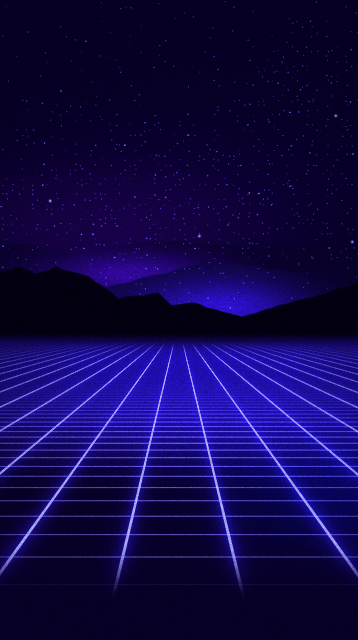
Give the GLSL for this background, as a Shadertoy shader.

```glsl
// Neon perspective grid running to dark layered mountains under a violet starry sky.

float hash(vec2 p) {
    return fract(sin(dot(p, vec2(127.1, 311.7))) * 43758.5453);
}

float noise(float x) {
    float i = floor(x), f = fract(x);
    return mix(hash(vec2(i, 3.0)), hash(vec2(i + 1.0, 3.0)), f * f * (3.0 - 2.0 * f)) - 0.5;
}

// Soft elliptical spot of light
float spot(vec2 p, vec2 centre, vec2 radius) {
    vec2 d = (p - centre) / radius;
    return exp(-dot(d, d));
}

// Peak with separate left and right slopes
float peak(float x, float centre, float height, float left, float right) {
    float d = x - centre;
    return height - max(-d * left, d * right);
}

float backRidge(float x) {
    return max(peak(x, 0.02, 0.620, 0.1, 0.06), peak(x, 0.43, 0.624, 0.09, 0.03)) + 0.004 * noise(x * 22.0);
}

float middleRidge(float x) {
    return max(peak(x, 0.593, 0.594, 0.15, 0.08), peak(x, 1.0, 0.583, 0.05, 0.1)) + 0.004 * noise(x * 28.0 + 9.0);
}

float frontRidge(float x) {
    float h = peak(x, 0.058, 0.583, 0.13, 0.28);
    h = max(h, peak(x, 0.158, 0.583, 0.17, 0.17) - 0.25 * max(x - 0.25, 0.0));
    h = max(h, peak(x, 0.442, 0.543, 0.085, 0.5));
    h = max(h, peak(x, 0.535, 0.528, 0.07, 0.17));
    h = max(h, peak(x, 1.02, 0.560, 0.16, 0.2));
    return h + 0.003 * noise(x * 45.0 + 4.0);
}

// One jittered star per cell, kept with the given chance
float stars(vec2 p, float cells, float chance, float radius, float px) {
    vec2 id = floor(p * cells);
    vec2 jitter = 0.25 + 0.5 * vec2(hash(id + 7.3), hash(id + 19.1));
    float d = length(p * cells - id - jitter) / cells;
    float kept = step(hash(id), chance) * (0.25 + 0.75 * hash(id + 41.7));
    return kept * (1.0 - smoothstep(radius * 0.4, radius + px * 0.7, d));
}

vec3 sky(vec2 uv, float aspect, float px) {
    vec2 p = vec2(uv.x * aspect, uv.y);
    vec3 col = vec3(0.022, 0.0, 0.135);
    col += vec3(0.062, 0.004, 0.125) * spot(uv, vec2(0.30, 0.645), vec2(0.45, 0.10));
    col += vec3(0.008, 0.0, 0.03) * spot(uv, vec2(0.6, 0.72), vec2(0.5, 0.15));

    // Lit haze between the mountain layers
    vec3 violetHaze = vec3(0.15, 0.025, 0.44) * spot(uv, vec2(0.36, 0.570), vec2(0.22, 0.034));
    vec3 blueHaze = vec3(0.12, 0.05, 0.58) * spot(uv, vec2(0.62, 0.518), vec2(0.22, 0.042));
    float back = smoothstep(-px, px, backRidge(uv.x) - uv.y);
    col = mix(col, vec3(0.035, 0.003, 0.16), back * 0.8) + violetHaze * mix(0.45, 1.0, back);
    float middle = smoothstep(-px, px, middleRidge(uv.x) - uv.y);
    vec3 slope = mix(vec3(0.055, 0.015, 0.24), vec3(0.03, 0.003, 0.15), smoothstep(0.6, 0.95, uv.x));
    col = mix(col, slope + blueHaze, middle);

    // Star dust, thickest in a band above the mountains and at upper right
    float density = 0.08 + 0.5 * spot(uv, vec2(0.45, 0.69), vec2(0.7, 0.12))
                  + 0.4 * spot(uv, vec2(0.9, 0.87), vec2(0.22, 0.08));
    float dust = 0.6 * stars(p, 130.0, density * 0.5, 0.0007, px)
               + 0.95 * stars(p + 3.7, 62.0, density * 0.38, 0.0010, px);
    col += vec3(0.38, 0.37, 0.81) * dust;

    // A few bright stars
    vec2 bright[4] = vec2[4](vec2(0.14, 0.686), vec2(0.938, 0.819), vec2(0.984, 0.622), vec2(0.557, 0.631));
    for (int i = 0; i < 4; i++) {
        float d = length((uv - bright[i]) * vec2(aspect, 1.0));
        col += vec3(0.55, 0.6, 0.85) * exp(-d * d / 0.000004);
    }

    // Near silhouette sinking into the mist at the horizon
    vec3 rock = mix(vec3(0.07, 0.025, 0.36), vec3(0.01, 0.0, 0.065), smoothstep(0.460, 0.482, uv.y));
    return mix(col, rock, smoothstep(-px, px, frontRidge(uv.x) - uv.y));
}

vec3 gridFloor(vec2 uv, float aspect, float px) {
    float depth = max(0.4935 - uv.y, 0.01);
    float side = uv.x - 0.498;
    vec3 col = vec3(0.025, 0.0, 0.145);

    // Blue pool of light, even from the horizon down and dimmer to the sides
    float pool = smoothstep(0.22, 0.36, uv.y) * (1.0 - 0.35 * smoothstep(0.44, 0.47, uv.y));
    col += vec3(0.095, 0.05, 0.53) * pool * spot(uv, vec2(0.54, 0.42), vec2(0.62, 0.3));
    col += vec3(0.0, 0.015, 0.20) * spot(uv, vec2(0.95, 0.25), vec2(0.35, 0.10));

    // Cross lines, evenly spaced in perspective
    float spacing = depth * depth / 3.427;
    float rowDist = abs(fract(3.427 / depth + 0.08) - 0.5) * spacing;
    float row = 1.0 - smoothstep(0.0, 0.0006 + px * 0.75, rowDist);
    row *= smoothstep(0.0015, 0.010, spacing) * smoothstep(0.07, 0.14, uv.y);
    col += vec3(0.34, 0.32, 0.55) * row * (1.0 - 0.6 * abs(side));

    // Rails fanning out from the vanishing point
    float lane = side / (0.8537 * depth);
    float slant = lane * 0.8537 * aspect;
    float railDist = abs(fract(lane) - 0.5) * 0.8537 * aspect * depth / sqrt(1.0 + slant * slant);
    float width = 0.0002 + 0.0062 * depth;
    float rail = 1.0 - smoothstep(width * 0.5, width + px * 0.6, railDist);
    float strength = smoothstep(0.06, 0.16, uv.y) * smoothstep(0.018, 0.065, depth);
    strength /= 1.0 + 0.03 * lane * lane;
    float glow = exp(-railDist / (0.002 + 0.026 * depth)) * strength;
    col += vec3(0.10, 0.05, 0.50) * glow * (1.0 - 0.6 * pool);
    return mix(col, vec3(0.70, 0.72, 0.99), rail * strength * 0.92);
}

void mainImage(out vec4 fragColor, in vec2 fragCoord) {
    vec2 uv = fragCoord / iResolution.xy;
    float aspect = iResolution.x / iResolution.y;
    float px = 1.0 / iResolution.y;
    float ground = 1.0 - smoothstep(0.456, 0.468, uv.y);
    vec3 col = mix(sky(uv, aspect, px), gridFloor(uv, aspect, px), ground);
    col *= 0.89 + 0.22 * hash(floor(uv * vec2(286.0, 512.0))); // fine grain
    fragColor = vec4(clamp(col, 0.0, 1.0), 1.0);
}
```
